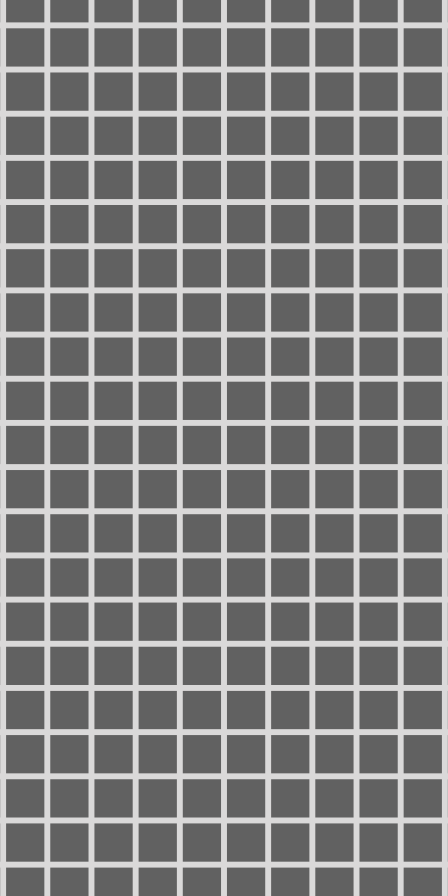
This pattern is drawn by a WebGL 1 fragment shader. Its source:

```glsl
precision highp float;
// Square grid of pale grey lines over a flat dark grey ground.

uniform vec2 u_resolution;

// Lengths are in units of the canvas width, measured from its centre.
#define CELL 0.0986
#define LINE_WIDTH 0.0132
#define GRID_OFFSET vec2(0.0, -0.0426)
#define GROUND_COLOR vec3(0.38, 0.38, 0.38)
#define LINE_COLOR vec3(0.855, 0.85, 0.85)

// Coverage of the lines along each axis, box-filtered over one pixel.
vec2 lineCoverage(vec2 p, float pixel) {
  vec2 toLine = abs(fract(p / CELL + 0.5) - 0.5) * CELL;
  return clamp((0.5 * LINE_WIDTH - toLine) / pixel + 0.5, 0.0, 1.0);
}

void main() {
  vec2 p = (gl_FragCoord.xy - 0.5 * u_resolution) / u_resolution.x;
  vec2 coverage = lineCoverage(p - GRID_OFFSET, 1.0 / u_resolution.x);

  // Union of the vertical and horizontal lines.
  float grid = 1.0 - (1.0 - coverage.x) * (1.0 - coverage.y);
  gl_FragColor = vec4(mix(GROUND_COLOR, LINE_COLOR, grid), 1.0);
}
```
